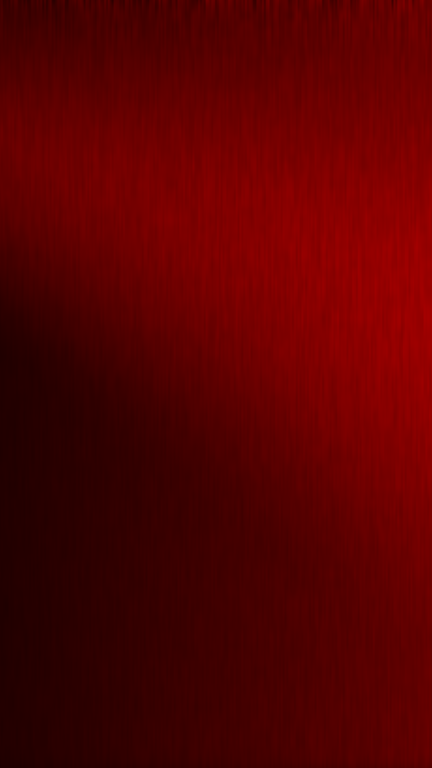
This background is drawn by a Shadertoy shader. Its source:

```glsl
// Brushed red metal with a soft diagonal sheen and fine vertical grain.

#define RIDGE_LEFT 0.19      // sheen depth below the top at the left side
#define RIDGE_DROP 0.20      // extra depth gained toward the right side
#define FADE_LEFT 0.28       // length of the lower fade at the left side
#define FADE_GROWTH 0.22     // extra fade length toward the right side
#define GRAIN_COLUMNS 230.0  // brush strokes across the width
#define GRAIN_ROWS 24.0      // brush strokes down the height
#define GRAIN_STRENGTH 0.11  // relative contrast of the grain
#define FRINGE_DEPTH 0.025   // height of the rough top fringe
#define FRINGE_STRENGTH 0.35 // extra grain contrast in the fringe

float hash(vec2 p) {
    vec3 q = fract(vec3(p.xyx) * 0.1031);
    q += dot(q, q.yzx + 33.33);
    return fract((q.x + q.y) * q.z);
}

// Smooth value noise in the range 0 to 1
float noise(vec2 p) {
    vec2 cell = floor(p);
    vec2 f = fract(p);
    f = f * f * (3.0 - 2.0 * f);
    float low = mix(hash(cell), hash(cell + vec2(1.0, 0.0)), f.x);
    float high = mix(hash(cell + vec2(0.0, 1.0)), hash(cell + vec2(1.0, 1.0)), f.x);
    return mix(low, high, f.y);
}

// Red level of the smooth metal; depth runs from the top edge downward
float sheen(float x, float depth) {
    float topLevel = 0.23 + 0.17 * x;
    float peakLevel = 0.40 + 0.21 * x;
    float floorLevel = 0.13 + 0.22 * x + 0.04 * x * x;
    float ridge = RIDGE_LEFT + RIDGE_DROP * x;
    float fade = FADE_LEFT + FADE_GROWTH * x;
    float rise = smoothstep(0.0, ridge, depth);
    float fall = smoothstep(ridge, ridge + fade, depth);
    // Rounding the crest keeps the highlight broad and soft
    return mix(mix(topLevel, peakLevel, rise), floorLevel, fall);
}

// Stretched noise in three octaves, centred on zero
float brushedGrain(vec2 uv) {
    vec2 p = uv * vec2(GRAIN_COLUMNS, GRAIN_ROWS);
    float sum = 0.0;
    float weight = 0.5;
    for (int i = 0; i < 3; i++) {
        sum += weight * (noise(p) - 0.5);
        p = p * vec2(0.55, 1.9) + 17.3;
        weight *= 0.6;
    }
    return 2.0 * sum;
}

void mainImage(out vec4 fragColor, in vec2 fragCoord) {
    vec2 uv = fragCoord / iResolution.xy;
    float depth = 1.0 - uv.y;

    // Broad light
    float red = sheen(uv.x, depth);

    // Brush strokes, rougher along the top edge
    float fringe = exp(-depth / FRINGE_DEPTH);
    float contrast = GRAIN_STRENGTH + FRINGE_STRENGTH * fringe;
    red *= 1.0 + contrast * brushedGrain(uv);

    // Slight shade at the bottom edge
    red *= 1.0 - 0.15 * exp(-uv.y / 0.008);

    fragColor = vec4(clamp(red, 0.0, 1.0), 0.0, 0.0, 1.0);
}
```
